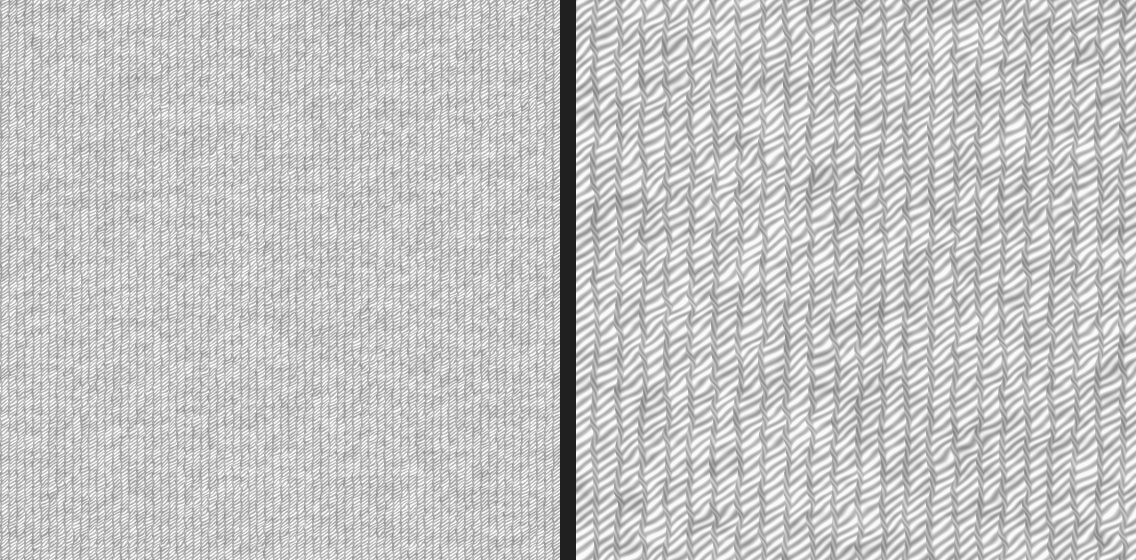
Left, the full canvas; right, a detail of the centre.
A Shadertoy shader for this texture:

```glsl
float hash(vec2 p) {
    p = fract(p * vec2(0.1031, 0.1137));
    p += dot(p, p.yx + 33.33);
    return fract((p.x + p.y) * p.x * 17.31);
}

float valueNoise(vec2 p) {
    vec2 cell = floor(p), f = fract(p);
    f = f * f * (3.0 - 2.0 * f);
    return mix(mix(hash(cell), hash(cell + vec2(1, 0)), f.x),
               mix(hash(cell + vec2(0, 1)), hash(cell + vec2(1, 1)), f.x), f.y);
}

// Brightness of the knit: wide rising legs separated by dark, sunken gaps
float knit(vec2 uv) {
    vec2 stitch = uv * vec2(70.0, 160.0);
    stitch.x += 0.25 * (valueNoise(uv * vec2(70.0, 120.0)) - 0.5);
    float column = floor(stitch.x), u = fract(stitch.x);

    // Course of the yarn: a quick fall in the gap, then a long rise
    float slant = u < 0.24 ? 1.0 - u / 0.24 : (u - 0.24) / 0.76;
    float shift = 0.3 * hash(vec2(column, 7.0)) + 0.5 * valueNoise(uv * vec2(70.0, 90.0));
    float course = stitch.y - 1.3 * slant + shift;
    float row = floor(course);
    float strand = -cos(6.28318 * course);
    float groove = 1.0 - smoothstep(0.05, 0.22, abs(u - 0.12));

    // Uneven yarn: faint streaks, short flecks and single stitches
    float streak = valueNoise(uv * vec2(12.0, 110.0)) - 0.5;
    float fleck = valueNoise(uv * vec2(140.0, 200.0) + 40.0) - 0.5;
    float single = hash(vec2(column, row + 20.0)) - 0.5;

    return 0.815 + strand * mix(0.145, 0.06, groove) - 0.13 * groove
         + 0.04 * streak + 0.10 * fleck + 0.07 * single;
}

void mainImage(out vec4 fragColor, in vec2 fragCoord) {
    // Average four samples per pixel to smooth the edges
    float shade = 0.0;
    for (int i = 0; i < 4; i++) {
        vec2 offset = vec2(i % 2, i / 2) * 0.5 - 0.25;
        shade += 0.25 * knit((fragCoord + offset) / iResolution.xy);
    }
    // Restore the contrast lost by averaging
    shade = 0.785 + 1.2 * (shade - 0.785);
    fragColor = vec4(vec3(clamp(shade, 0.5, 0.98)), 1.0);
}
```
